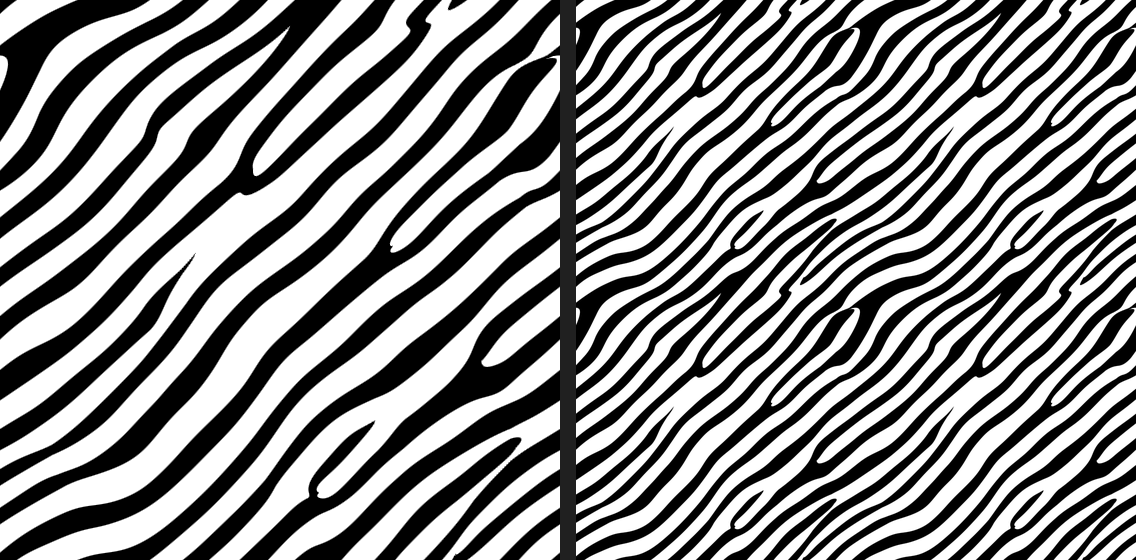
Left: one tile. Right: repeated 2 by 2.
Give the GLSL for this pattern, as a three.js fragment shader.

```glsl
varying vec2 vUv;

const float TAU = 6.2831853;

float hash(vec2 p) {
  return fract(sin(dot(p, vec2(12.9898, 78.233))) * 43758.5453);
}

// Smooth value noise in -1..1 that wraps after a whole number of cells
float wrapNoise(vec2 uv, float cells, float seed) {
  vec2 p = uv * cells;
  vec2 i = floor(p);
  vec2 f = p - i;
  f = f * f * f * (f * (f * 6.0 - 15.0) + 10.0);
  vec2 a = mod(i, cells) + seed;
  vec2 b = mod(i + 1.0, cells) + seed;
  float low = mix(hash(a), hash(vec2(b.x, a.y)), f.x);
  float high = mix(hash(vec2(a.x, b.y)), hash(b), f.x);
  return mix(low, high, f.y) * 2.0 - 1.0;
}

vec2 wrapNoise2(vec2 uv, float cells, float seed) {
  return vec2(wrapNoise(uv, cells, seed), wrapNoise(uv, cells, seed + 37.0));
}

// Complex sum of diagonal waves with whole-number frequencies;
// its zeros are the places where stripes fork or end
vec2 stripeWave(vec2 uv) {
  vec2 sum = vec2(0.0);
  for (int i = -4; i <= 4; i++) {
    for (int j = -4; j <= 4; j++) {
      vec2 offset = vec2(float(i), float(j));
      float across = (offset.x - offset.y) * 0.7071;
      float along = (offset.x + offset.y) * 0.7071;
      float weight = exp(-across * across / 15.0 - along * along / 6.0);
      float angle = TAU * (dot(vec2(9.0, -10.0) + offset, uv) + hash(offset + 11.3));
      sum += weight * vec2(cos(angle), sin(angle));
    }
  }
  return sum / 3.9;
}

void main() {
  // Bend the stripes in broad sweeps and smaller wobbles
  vec2 uv = vUv + 0.026 * wrapNoise2(vUv, 3.0, 5.0) + 0.010 * wrapNoise2(vUv, 7.0, 19.0);

  vec2 wave = stripeWave(uv);
  float strength = length(wave);

  // Uneven stripe width, with tapered tips of either colour at the forks
  float tipColour = clamp(wrapNoise(vUv, 5.0, 61.0) * 3.0 + 0.5, -1.0, 1.0);
  float width = -0.2 + 0.22 * wrapNoise(vUv, 9.0, 83.0);
  float threshold = mix(width, 0.8 * tipColour, exp(-3.0 * strength * strength));

  // Crisp edge about one pixel wide
  float edge = wave.x - threshold * strength;
  float white = clamp(edge / max(fwidth(edge), 1e-5) + 0.5, 0.0, 1.0);
  gl_FragColor = vec4(vec3(white), 1.0);
}
```
